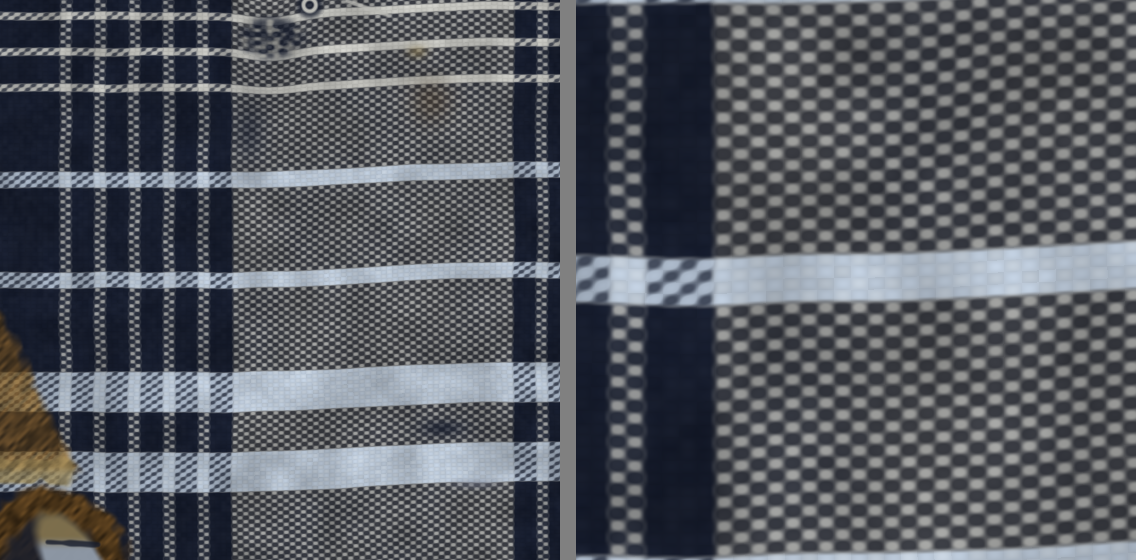
Left, the full canvas; right, a detail of the centre.
Write a three.js fragment shader that draws this texture.

```glsl
// Worn navy and pale woven check: light warp and weft bands cross in a plain weave,
// built from two diagonal cosines whose balance decides which thread lies on top.
// Thread wobble, a snag at the top, smudges and a brown stitched corner add wear.

varying vec2 vUv;

const float PI = 3.14159265;
const vec2 THREADS = vec2(97.5, 140.0);     // warp and weft threads across the canvas
const float WARP_SHIFT = 0.59;
const float WEFT_RISE = 0.018;              // slope of the weft on the right
const float EDGE = 0.32;                    // band softness, in threads
const float WOBBLE = 0.22;
const float COVER_LOW = 0.11;               // share of warp seen where the weft is on top
const float COVER_HIGH = 0.74;              // share of warp seen where the warp is on top
const vec3 NAVY = vec3(0.085, 0.108, 0.17);
const vec3 CHARCOAL = vec3(0.145, 0.152, 0.178);
const vec3 CREAM = vec3(0.73, 0.73, 0.71);
const vec3 PALE_BLUE = vec3(0.675, 0.725, 0.785);
const vec3 BROWN = vec3(0.27, 0.19, 0.09);
const vec3 KHAKI = vec3(0.58, 0.51, 0.34);

float hash(vec2 p) {
  return fract(sin(dot(p, vec2(127.1, 311.7))) * 43758.5453);
}

float noise(vec2 p) {
  vec2 i = floor(p), f = fract(p);
  f = f * f * (3.0 - 2.0 * f);
  return mix(mix(hash(i), hash(i + vec2(1.0, 0.0)), f.x),
             mix(hash(i + vec2(0.0, 1.0)), hash(i + 1.0), f.x), f.y);
}

float band(float t, float start, float count) {
  return smoothstep(-EDGE, EDGE, t - start) * smoothstep(-EDGE, EDGE, start + count - t);
}

float blob(vec2 p, vec2 center, vec2 radius) {
  vec2 d = (p - center) / radius;
  return exp(-dot(d, d));
}

float segment(vec2 p, vec2 a, vec2 b) {
  vec2 d = b - a;
  return length(p - a - d * clamp(dot(p - a, d) / dot(d, d), 0.0, 1.0));
}

// Thread coordinates, bent by the weft slope, the pucker and small wobbles
vec2 threadSpace(vec2 p) {
  float rise = WEFT_RISE * smoothstep(0.40, 0.92, p.x);
  float x = (p.x - 0.48) / 0.055;
  float sag = 0.011 * exp(-x * x) * smoothstep(0.78, 0.88, p.y);
  vec2 wobble = vec2(noise(p * vec2(9.0, 14.0)), noise(p * vec2(15.0, 8.0) + 7.0)) - 0.5;
  return vec2(p.x, p.y - rise + sag) * THREADS + vec2(WARP_SHIFT, 0.0) + 2.0 * WOBBLE * wobble;
}

vec3 cloth(vec2 p) {
  vec2 t = threadSpace(p);

  // Light warp: five narrow stripes, one wide band, then the next stripe
  float wide = band(t.x, 41.0, 49.0);
  float warp = max(wide, band(t.x, 94.0, 2.0));
  // Light weft: three thin, two medium and two broad bands
  float thin = 0.0, blue = 0.0;
  for (int i = 0; i < 5; i++) {
    float k = float(i);
    warp = max(warp, band(t.x, 11.0 + 6.0 * k, 2.0));
    if (i < 3) thin = max(thin, band(t.y, 117.0 + 9.0 * k, 2.0));
    if (i < 2) {
      blue = max(blue, band(t.y, 68.0 + 25.0 * k, 4.0));
      blue = max(blue, band(t.y, 17.0 + 20.0 * k, 10.0));
    }
  }
  float weft = max(thin, blue);

  // Plain weave; light weft on dark warp leans into rising diagonals
  float lean = 0.5 + 0.16 * weft * (1.0 - warp);
  float weave = lean * cos(PI * (t.x - t.y)) - (1.0 - lean) * cos(PI * (t.x + t.y));
  float warpOnTop = mix(COVER_LOW, COVER_HIGH, smoothstep(-0.50, 0.85, weave));
  vec3 dark = mix(NAVY, CHARCOAL, wide * (0.6 + 0.4 * noise(p * 13.0 + 3.0)));
  vec3 warpColor = mix(dark, CREAM, warp);
  vec3 weftColor = mix(dark, mix(CREAM, PALE_BLUE, blue), weft);
  warpColor = mix(warpColor, PALE_BLUE, 0.7 * blue * warp);
  vec3 color = mix(weftColor, warpColor, warpOnTop);

  // Rounded threads, uneven yarn and fading
  color *= 0.97 + 0.06 * abs(weave);
  color *= 0.97 + 0.06 * hash(floor(t));
  return color * (0.89 + 0.22 * noise(p * 22.0)) + 0.025 * (noise(p * 110.0) - 0.5);
}

vec3 addWear(vec3 color, vec2 p) {
  // Smudges
  color = mix(color, NAVY, 0.50 * blob(p, vec2(0.445, 0.765), vec2(0.026, 0.05)));
  color = mix(color, NAVY, 0.75 * blob(p, vec2(0.79, 0.235), vec2(0.038, 0.014)));
  color = mix(color, BROWN, 0.35 * blob(p, vec2(0.77, 0.82), vec2(0.04, 0.04)));
  color = mix(color, KHAKI, 0.50 * blob(p, vec2(0.745, 0.908), vec2(0.018, 0.012)));
  color = mix(color, CHARCOAL * 3.0, 0.45 * blob(p, vec2(0.85, 0.135), vec2(0.045, 0.008)));
  // Snag with matted fibres, a loose strand and a small loop
  float snag = smoothstep(0.25, 0.65, blob(p, vec2(0.485, 0.932), vec2(0.062, 0.042)));
  vec3 fuzz = mix(NAVY, CREAM * 0.75, smoothstep(0.30, 1.0, noise(p * vec2(85.0, 130.0))));
  color = mix(color, fuzz, 0.75 * snag);
  float strand = segment(p, vec2(0.62, 0.998), vec2(0.69, 0.974));
  color = mix(color, CREAM, 0.8 * smoothstep(0.006, 0.001, strand));
  float loopRadius = length(p - vec2(0.553, 0.991));
  color = mix(color, NAVY, 0.8 * smoothstep(0.030, 0.015, loopRadius));
  return mix(color, CREAM, smoothstep(0.006, 0.001, abs(loopRadius - 0.011)));
}

vec3 addCorner(vec3 color, vec2 p) {
  float fray = 0.018 * (noise(p * 55.0) - 0.5);
  float stitch = noise(vec2(p.x + p.y, (p.y - p.x) * 3.0) * 40.0);
  vec3 yarn = mix(BROWN * 0.65, BROWN * 1.55, stitch);
  // Slanted tinted wedge, pale hem and stitched arch
  float wedge = smoothstep(0.012, -0.012, p.x + fray - 0.5 * (0.44 - p.y)) * smoothstep(0.15, 0.17, p.y);
  color = mix(color, yarn + KHAKI * 0.55 * color, 0.92 * wedge);
  float hem = smoothstep(0.137, 0.120, p.x + fray) * smoothstep(0.030, 0.018, abs(p.y - 0.160 + fray));
  color = mix(color, KHAKI * (0.60 + 0.35 * stitch + 0.3 * color), 0.85 * hem);
  float radius = length((p - vec2(0.09, 0.0)) / vec2(1.05, 1.0)) + fray;
  color = mix(color, yarn, smoothstep(0.140, 0.118, radius));
  color = mix(color, NAVY, 0.8 * smoothstep(0.086, 0.066, radius));
  // Slanted pale scrap, crossed by a dark seam
  vec2 scrap = vec2(p.x - 0.128 + 0.45 * p.y, p.y) / vec2(0.056, 0.09);
  vec3 scrapColor = mix(PALE_BLUE * 0.92, KHAKI * 0.95, smoothstep(0.015, 0.045, p.y));
  color = mix(color, scrapColor, 0.85 * smoothstep(1.1, 0.75, length(scrap) + 4.0 * fray));
  float seam = segment(p, vec2(0.085, 0.032), vec2(0.175, 0.027)) + 0.2 * fray;
  return mix(color, NAVY, 0.8 * smoothstep(0.007, 0.002, seam));
}

void main() {
  vec3 color = addCorner(addWear(cloth(vUv), vUv), vUv);
  gl_FragColor = vec4(clamp(color, 0.0, 1.0), 1.0);
}
```
